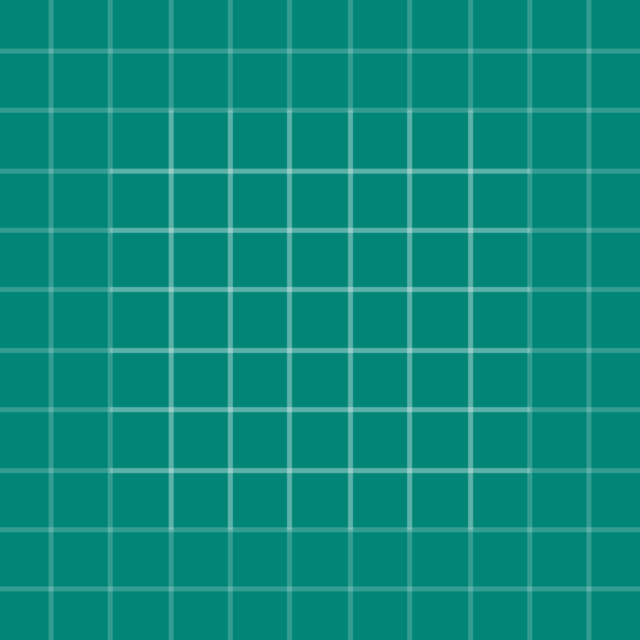
A WebGL 1 fragment shader for this pattern:

```glsl
precision highp float;
// A ten by ten grid of thin translucent white lines on flat teal.
// Line centres snap to a fine lattice, so the gaps alternate slightly; a second
// set of shorter lines brightens the middle, and every crossing adds up.

uniform vec2 u_resolution;

const vec3 TEAL = vec3(0.0, 0.522, 0.467);
const vec3 LINE_COLOR = vec3(1.0);
const float LINE_ALPHA = 0.2;
const float LINE_WIDTH = 0.0078;
const float EDGE_SOFTNESS = 0.0014;

const int LINE_COUNT = 10;
const float LATTICE = 357.0;     // lattice steps across the canvas
const float FIRST_LINE = 28.5;   // centre of the first line, in steps
const float PITCH = 33.4;        // line spacing before snapping, in steps
const float PHASE = 0.3;         // rounding offset of the snapping

const float INNER_FIRST = 2.0;   // indices of the doubled lines
const float INNER_LAST = 7.0;

float lineCentre(float index) {
    return (FIRST_LINE + floor(PITCH * index + PHASE)) / LATTICE;
}

// Soft coverage of the span between two limits, for both axes at once.
vec2 span(vec2 p, float low, float high, float soft) {
    return smoothstep(low - soft, low + soft, p)
         * (1.0 - smoothstep(high - soft, high + soft, p));
}

void main() {
    vec2 p = gl_FragCoord.xy / u_resolution;
    p.y = 1.0 - p.y;             // lattice counts down from the top
    float soft = max(EDGE_SOFTNESS, 0.6 / min(u_resolution.x, u_resolution.y));

    // The inner lines end on the neighbours just outside their own range.
    vec2 innerExtent = span(p, lineCentre(INNER_FIRST - 1.0),
                            lineCentre(INNER_LAST + 1.0), soft);

    // Share of the background left after all translucent layers.
    float remaining = 1.0;
    for (int i = 0; i < LINE_COUNT; i++) {
        float index = float(i);
        float centre = lineCentre(index);
        vec2 line = span(p, centre - 0.5 * LINE_WIDTH,
                         centre + 0.5 * LINE_WIDTH, soft);
        vec2 clear = 1.0 - LINE_ALPHA * line;

        // Second layer on the inner lines, limited along their length.
        if (index >= INNER_FIRST && index <= INNER_LAST) {
            clear *= 1.0 - LINE_ALPHA * line * innerExtent.yx;
        }
        remaining *= clear.x * clear.y;
    }

    gl_FragColor = vec4(mix(LINE_COLOR, TEAL, remaining), 1.0);
}
```
